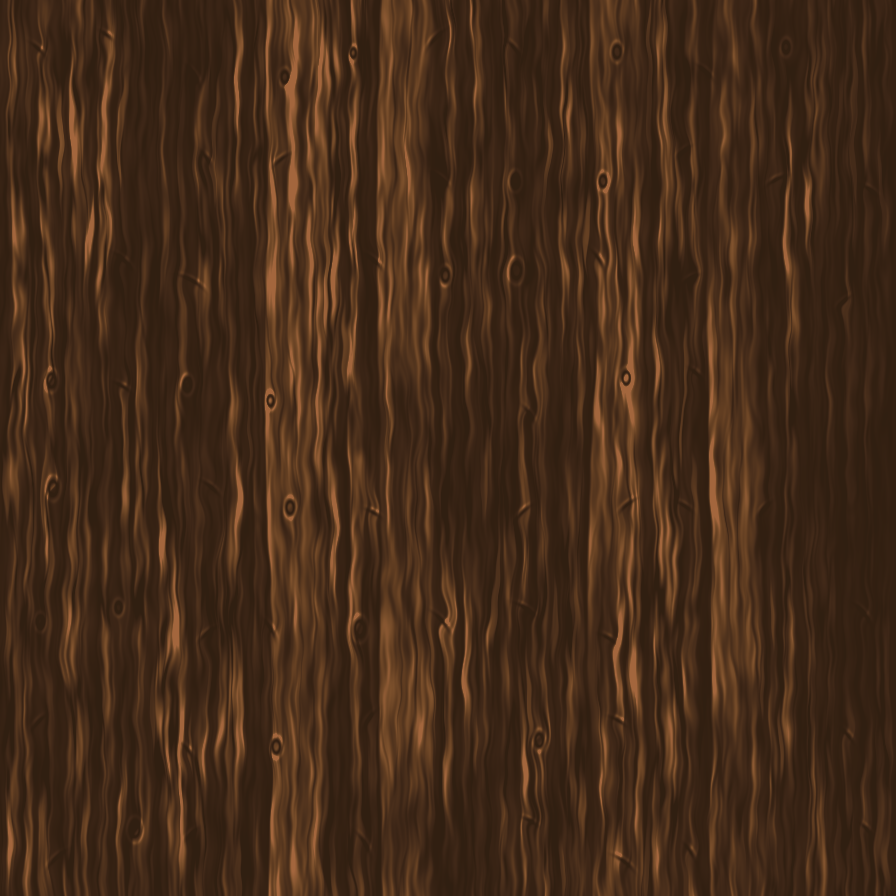
A WebGL 1 fragment shader for this texture:

```glsl
precision highp float;
uniform vec2 u_resolution;

// Dark weathered timber: a few broad lit planks over many narrow laths.
// Each strip has a bright left rim and fades along its length; stretched
// gradient noise makes fibres and cracks, and small slanted knots bend them.

const float TAU = 6.2832;

float hash(vec2 p) {
  return fract(sin(dot(p, vec2(127.1, 311.7))) * 43758.5);
}

float cornerSlope(vec2 cell, vec2 offset) {
  float angle = TAU * hash(cell);
  return dot(vec2(cos(angle), sin(angle)), offset);
}

// Gradient noise, about -1 to 1.
float noise(vec2 p) {
  vec2 i = floor(p), f = fract(p);
  vec2 w = f * f * f * (f * (f * 6.0 - 15.0) + 10.0);
  vec2 e = vec2(1.0, 0.0);
  float low = mix(cornerSlope(i, f), cornerSlope(i + e, f - e), w.x);
  float high = mix(cornerSlope(i + e.yx, f - e.yx), cornerSlope(i + 1.0, f - 1.0), w.x);
  return 1.4 * mix(low, high, w.y);
}

float bell(float x, float width) {
  return exp(-x * x / (width * width));
}

// One upright strip per column: x = body, y = lit rim, z = shadow at its left.
// The strip dims to "dimmest" where the noise along it falls below "cutoff".
vec3 strip(vec2 p, float columns, float seed, float dimmest, float cutoff) {
  float id = floor(p.x * columns);
  float f = fract(p.x * columns) + 0.1 * noise(vec2(p.y * 2.2, id * 3.7 + seed));
  float left = mix(0.25, 0.4, hash(vec2(id, seed)));
  float right = left + mix(0.42, 0.52, hash(vec2(seed, id)));
  float soft = 0.0018 * columns;

  float edge = smoothstep(left - soft, left + soft, f);
  float body = edge * (1.0 - smoothstep(mix(left, right, 0.7), right, f));
  float rim = body * exp(-max(f - left, 0.0) / (4.0 * soft));
  float shadow = smoothstep(left - 0.22, left, f) * (1.0 - edge);

  // Ragged fading along the strip.
  float y = p.y + 0.07 * noise(vec2(p.x * 80.0, p.y * 3.0));
  float fade = smoothstep(cutoff, cutoff + 0.5, noise(vec2(id * 5.17 + seed, y * 3.0)));
  return vec3(body, rim, shadow) * mix(dimmest, 1.0, fade);
}

// Slanted or round knot: x = sideways bend of the grain, y = dark crease, z = lit lip.
vec3 knot(vec2 p, vec2 grid) {
  vec2 id = floor(p * grid);
  vec2 jitter = vec2(hash(id + 3.1), hash(id + 8.6));
  vec2 d = (fract(p * grid) - mix(vec2(0.3), vec2(0.7), jitter)) / grid;
  float present = step(0.3, hash(id + 5.4));
  float rounded = step(0.7, hash(id + 6.8));
  float size = mix(0.007, 0.013, hash(id + 1.7));
  float angle = mix(0.5, 1.1, hash(id + 2.3)) * (hash(id + 9.2) < 0.6 ? -1.0 : 1.0);

  float along = dot(d, vec2(cos(angle), sin(angle)));
  float across = dot(d, vec2(-sin(angle), cos(angle))) + 9.0 * along * along;
  float taper = bell(along, size);
  float radius = length(d * vec2(1.0, 0.6));
  float crease = mix(taper * bell(across, 0.002), bell(radius - 0.4 * size, 0.0014), rounded);
  float lip = mix(taper * bell(across - 0.004, 0.002), bell(radius - 0.75 * size, 0.0016), rounded);
  float reach = bell(length(d * vec2(1.0, 0.7)), 1.1 * size);
  return present * vec3(-(0.5 * d.x + 0.35 * d.y) * reach, crease, lip);
}

// Slight waver of all upright lines.
vec2 waver(vec2 p) {
  float shift = 0.005 * noise(p * vec2(14.0, 9.0)) + 0.003 * noise(p * vec2(45.0, 28.0));
  return p + vec2(shift, 0.0);
}

// Coarse and thin fibres, split by narrow dark cracks.
float fibres(vec2 p) {
  float body = noise(p * vec2(105.0, 8.0)) + 0.8 * noise(p * vec2(200.0, 20.0) + 31.7);
  float crack = 1.0 - smoothstep(0.0, 0.16, abs(noise(p * vec2(56.0, 5.0) + 9.4)));
  return body - 0.55 * crack;
}

// Thin bright slivers that gather in patches.
float slivers(vec2 p) {
  float line = smoothstep(0.3, 0.55, noise(p * vec2(105.0, 7.0) + 17.3));
  return line * smoothstep(-0.25, 0.4, noise(p * vec2(11.0, 4.0) + 6.2));
}

// Colour ramp from shade to lit rim, tone 0 to 5.
vec3 woodColor(float tone) {
  vec3 color = mix(vec3(0.19, 0.12, 0.065), vec3(0.24, 0.15, 0.09), clamp(tone, 0.0, 1.0));
  color = mix(color, vec3(0.30, 0.19, 0.11), clamp(tone - 1.0, 0.0, 1.0));
  color = mix(color, vec3(0.38, 0.24, 0.13), clamp(tone - 2.0, 0.0, 1.0));
  color = mix(color, vec3(0.48, 0.31, 0.17), clamp(tone - 3.0, 0.0, 1.0));
  return mix(color, vec3(0.64, 0.40, 0.24), clamp(tone - 4.0, 0.0, 1.0));
}

void main() {
  vec2 p = gl_FragCoord.xy / min(u_resolution.x, u_resolution.y);
  vec3 mark = knot(p, vec2(11.0, 8.0));
  vec2 bent = waver(p + vec2(mark.x, 0.0));
  float grain = fibres(bent);

  // Narrow laths in two overlapping layers, darker toward the right side.
  vec3 lath = vec3(0.0);
  for (int i = 0; i < 2; i++) {
    float layer = float(i);
    lath = max(lath, strip(bent, 29.0 + 18.0 * layer, 4.3 + 7.1 * layer, 0.15, -0.3));
  }
  float region = 1.0 + 0.6 * noise(p * vec2(6.0, 2.5) + 2.4);
  region *= 1.0 - 0.6 * smoothstep(0.87, 0.95, p.x);
  float tone = (0.45 + 1.4 * lath.x + 1.3 * lath.y) * region * (0.95 + 1.15 * grain);
  tone += 2.2 * slivers(bent) * region - 0.3 * lath.z;

  // Broad planks, strong in some columns only.
  float columns = 8.0;
  vec2 swayed = mix(p, bent, 0.4) + vec2(0.004 * noise(vec2(p.y * 5.0, 3.6)), 0.0);
  float strength = smoothstep(0.35, 0.6, fract(0.31 * floor(swayed.x * columns)));
  vec3 plank = strength * strip(swayed, columns, 2.6, 0.25, -0.45);
  tone = max(tone, 0.0) * (1.0 - 0.85 * plank.z) * (1.0 - 0.6 * plank.x);
  tone += plank.x * (2.3 + 1.5 * grain) + 2.2 * plank.y;

  tone += mark.z * (0.6 + 0.6 * tone) - mark.y * (0.6 + 0.8 * tone);
  gl_FragColor = vec4(woodColor(clamp(tone, 0.0, 5.0)), 1.0);
}
```
